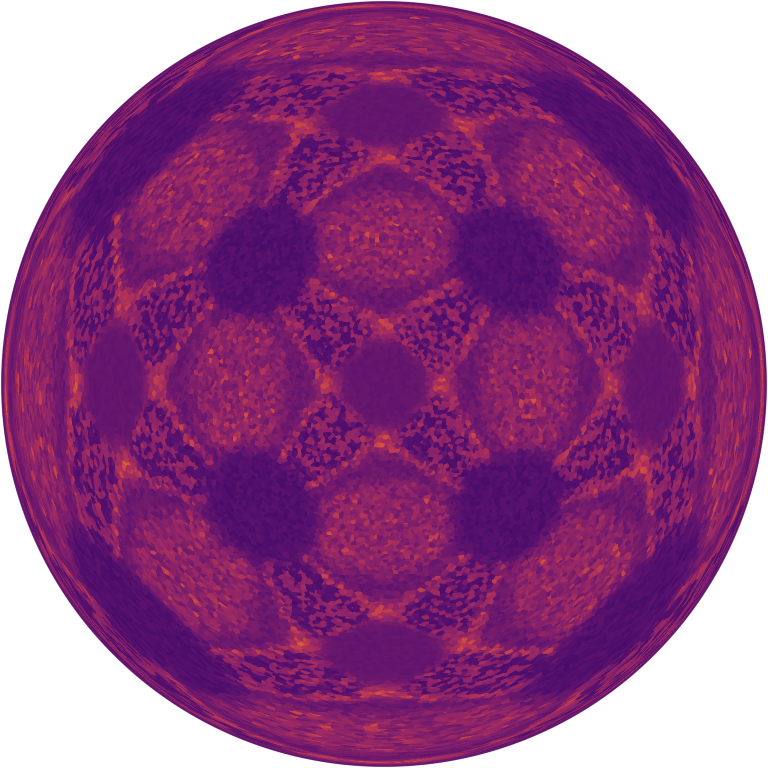
Give the GLSL for this pattern, as a Shadertoy shader.

```glsl
const float DISC_RADIUS = 0.997;
const float CELL_DENSITY = 44.0;

vec3 hash3(vec3 cell) {
    uvec3 v = uvec3(ivec3(cell) + 1000);
    v = v * 1664525u + 1013904223u;
    v += v.yzx * v.zxy;
    v ^= v >> 16u;
    v += v.yzx * v.zxy;
    return vec3(v >> 8u) / 16777216.0;
}

float gradientNoise(vec3 p) {
    vec3 cell = floor(p), f = p - cell;
    vec3 w = f * f * f * (f * (f * 6.0 - 15.0) + 10.0);
    float sum = 0.0;
    for (int i = 0; i < 8; i++) {
        vec3 corner = vec3(i & 1, (i >> 1) & 1, i >> 2);
        vec3 blend = mix(1.0 - w, w, corner);
        vec3 slope = hash3(cell + corner) * 2.0 - 1.0;
        sum += blend.x * blend.y * blend.z * dot(slope, f - corner);
    }
    return sum;
}

// Nearest jittered seed; its random values are returned through rnd
vec3 nearestSeed(vec3 p, out vec3 rnd) {
    vec3 base = floor(p), seed = p;
    float best = 10.0;
    for (int i = 0; i < 27; i++) {
        vec3 cell = base + vec3(i % 3, (i / 3) % 3, i / 9) - 1.0;
        vec3 candidate = cell + hash3(cell);
        vec3 delta = candidate - p;
        float d = dot(delta, delta);
        if (d < best) {
            best = d;
            seed = candidate;
            rnd = hash3(cell + 311.0);
        }
    }
    return seed;
}

// Heat ramp from indigo to orange, one stop per unit of level
vec3 heatColor(float level) {
    vec3 stops[7] = vec3[7](
        vec3(0.27, 0.04, 0.41), vec3(0.35, 0.07, 0.43),
        vec3(0.47, 0.11, 0.42), vec3(0.58, 0.15, 0.40),
        vec3(0.69, 0.20, 0.34), vec3(0.84, 0.31, 0.24),
        vec3(0.97, 0.53, 0.06));
    vec3 color = stops[0];
    for (int i = 1; i < 7; i++)
        color = mix(color, stops[i], clamp(level - float(i - 1), 0.0, 1.0));
    return color;
}

// Sort absolute components so all cube symmetries share one wedge
vec3 foldCube(vec3 n) {
    vec3 a = abs(n);
    if (a.x > a.y) a.xy = a.yx;
    if (a.y > a.z) a.yz = a.zy;
    if (a.x > a.y) a.xy = a.yx;
    return a;
}

float ridge(float d, float width) {
    return exp(-d * d / (width * width));
}

float heatLevel(vec3 n, vec3 rnd) {
    vec3 a = foldCube(n);
    float diamond = (a.x + a.y) / a.z - 0.31;
    float arc = (a.y - 0.72 * a.x) / a.z - 0.31;
    float corner = smoothstep(0.935, 0.978, dot(a, vec3(0.57735)));
    float outside = smoothstep(-0.02, 0.03, diamond);
    float spike = pow(rnd.y, 6.0);

    // Quiet ground, then speckled kites
    float level = 1.1 + 0.9 * rnd.x;
    float grain = gradientNoise(n * 30.0) + 0.55 * (rnd.z - 0.5);
    float speckle = mix(0.35, 2.5, smoothstep(-0.03, 0.1, grain)) + 0.5 * rnd.x + spike;
    level = mix(level, speckle, outside * smoothstep(0.07, 0.0, arc));

    // Warm patches on the cube edges
    vec2 offset = vec2(a.x / 0.41, (a.z - a.y) * 0.7071 / 0.29);
    float patchMask = smoothstep(1.1, 0.7, length(offset));
    level = mix(level, 1.65 + 1.75 * rnd.x + 1.8 * spike, patchMask);

    // Dark corners and smooth diamonds
    level = mix(level, 0.2 + 0.9 * rnd.x, corner);
    level = mix(1.2 + 0.3 * rnd.x, level, outside);

    // Faint diamond rims, bright arcs and hot crossings
    float crossing = ridge(length(vec2(a.x, a.y - 0.305 * a.z)), 0.065);
    float arcGlow = ridge(arc, 0.035) * outside * (1.0 - smoothstep(0.2, 0.9, corner));
    level += ridge(diamond, 0.03) * rnd.z * 1.1;
    level = mix(level, 2.2 + 2.9 * rnd.z, arcGlow * 0.8);
    return mix(level, 3.5 + 2.0 * rnd.x, crossing * 0.9);
}

// Whole sphere on a disc by an equal-area projection
vec3 discToSphere(vec2 p) {
    float r2 = min(dot(p, p), 1.0);
    return vec3(2.0 * p * sqrt(1.0 - r2), 1.0 - 2.0 * r2);
}

void mainImage(out vec4 fragColor, in vec2 fragCoord) {
    float size = min(iResolution.x, iResolution.y);
    vec3 sum = vec3(0.0);
    for (int i = 0; i < 4; i++) {
        vec2 jitter = vec2(i & 1, i >> 1) * 0.5 - 0.25;
        vec2 p = (2.0 * (fragCoord + jitter) - iResolution.xy) / (size * DISC_RADIUS);
        float radius = length(p);
        vec3 color = vec3(1.0);
        if (radius < 1.01) {
            vec3 rnd;
            vec3 seed = nearestSeed(discToSphere(p) * CELL_DENSITY, rnd);
            vec3 cells = heatColor(heatLevel(normalize(seed), rnd));
            color = mix(cells, color, smoothstep(-1.0, 1.0, (radius - 1.0) * size));
        }
        sum += color;
    }
    fragColor = vec4(sum * 0.25, 1.0);
}
```
